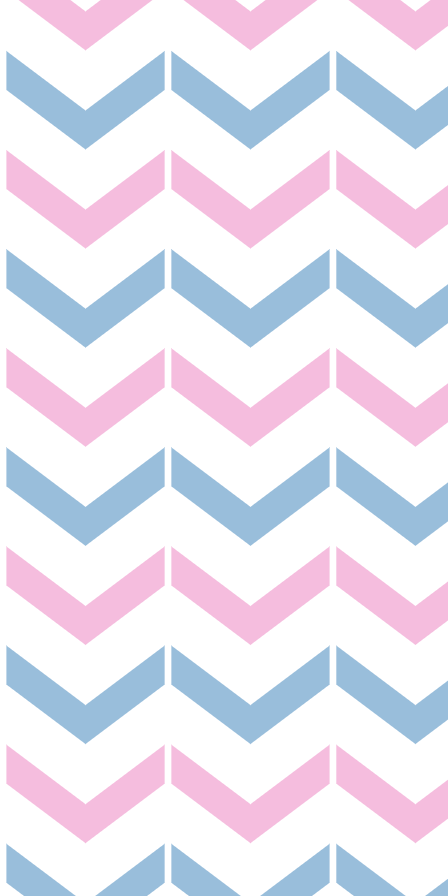
Reproduce this pattern procedurally as a Shadertoy shader.

```glsl
// Rows of separate V-shaped chevrons, alternating blue and pink on white.

// Lengths are fractions of the canvas width; heights are measured from the top.
#define COLUMN_PITCH 0.3682
#define ROW_PITCH    0.2212
#define FIRST_TIP_X  0.1909
#define FIRST_TOP    0.1138
#define HALF_WIDTH   0.1766
#define ARM_DROP     0.1328
#define THICKNESS    0.0870
#define BLUE         vec3(0.60, 0.745, 0.86)
#define PINK         vec3(0.96, 0.74, 0.87)
#define PAPER        vec3(1.0)

// Signed distance to the nearest chevron; also returns its row number.
float chevronDistance(vec2 p, out float row) {
    // Fold each column about its tip
    float x = abs(mod(p.x - FIRST_TIP_X + 0.5 * COLUMN_PITCH, COLUMN_PITCH) - 0.5 * COLUMN_PITCH);

    // Shear the arms flat, then find the closest band
    float slope = ARM_DROP / HALF_WIDTH;
    float y = p.y - FIRST_TOP - 0.5 * THICKNESS - slope * (HALF_WIDTH - x);
    row = floor(y / ROW_PITCH + 0.5);
    float band = abs(y - row * ROW_PITCH) - 0.5 * THICKNESS;

    // Trim the band with vertical ends
    return max(band / sqrt(1.0 + slope * slope), x - HALF_WIDTH);
}

void mainImage(out vec4 fragColor, in vec2 fragCoord) {
    float pixel = 1.0 / iResolution.x;
    vec2 p = vec2(fragCoord.x, iResolution.y - fragCoord.y) * pixel;

    float row;
    float d = chevronDistance(p, row);
    float coverage = clamp(0.5 - d / pixel, 0.0, 1.0);

    // Even rows are blue, odd rows pink
    vec3 ink = mix(BLUE, PINK, mod(row, 2.0));
    fragColor = vec4(mix(PAPER, ink, coverage), 1.0);
}
```
